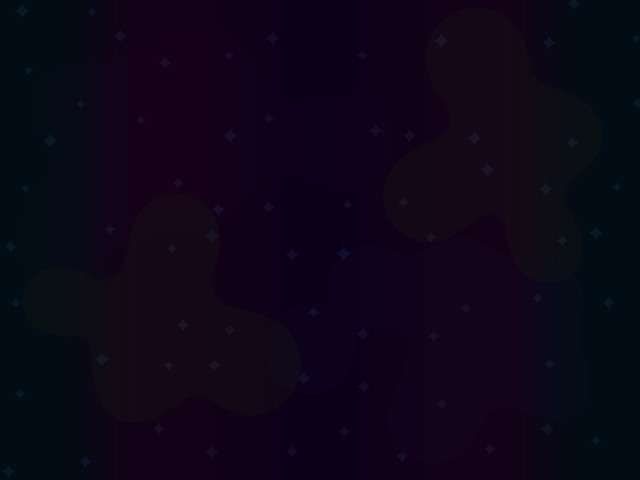
A Shadertoy shader for this background:

```glsl
// Dark violet night backdrop with faint gooey clouds and small four-pointed stars

vec2 hash2(vec2 cell) {
    return fract(sin(vec2(dot(cell, vec2(127.1, 311.7)),
                          dot(cell, vec2(269.5, 183.3)))) * 43758.5453);
}

// Smooth union of two distances
float smin(float a, float b, float k) {
    float h = max(k - abs(a - b), 0.0) / k;
    return min(a, b) - h * h * k * 0.25;
}

float circle(vec2 p, vec3 c) {
    return length(p - c.xy) - c.z;
}

// Gooey cloud: a core and four lobes, each as (x, y, radius)
float cloud(vec2 p, vec3 lobes[5], float k) {
    float d = circle(p, lobes[0]);
    for (int i = 1; i < 5; i++) d = smin(d, circle(p, lobes[i]), k);
    return d;
}

float fill(float d) {
    float edge = 1.0 / iResolution.y;
    return 1.0 - smoothstep(-edge, edge, d);
}

// One star per grid cell, kept away from the cell borders
float stars(vec2 p) {
    vec2 grid = p * 7.4;
    vec2 cell = floor(grid);
    vec2 place = 0.13 + 0.74 * hash2(cell);
    vec2 kind = hash2(cell + 57.0);
    vec2 q = abs(grid - cell - place) / 7.4;
    float radius = mix(0.0105, 0.0165, kind.x);
    float d = pow(pow(q.x, 0.7) + pow(q.y, 0.7), 1.0 / 0.7) - radius;
    return fill(d * 0.6) * step(kind.y, 0.93);
}

void mainImage(out vec4 fragColor, in vec2 fragCoord) {
    vec2 p = (fragCoord - 0.5 * iResolution.xy) / iResolution.y + vec2(0.6667, 0.5);

    // Mirrored gradient: indigo centre, plum flanks, teal sides
    float side = abs(p.x - 0.6667);
    vec3 color = mix(vec3(0.043, 0.0, 0.097), vec3(0.075, 0.007, 0.09), smoothstep(0.0, 0.3, side));
    color = mix(color, vec3(0.008, 0.047, 0.08), smoothstep(0.37, 0.57, side));

    // Violet clouds: upper left and lower right
    float upperLeft = cloud(p, vec3[5](
        vec3(0.37, 0.68, 0.165), vec3(0.41, 0.851, 0.1), vec3(0.142, 0.778, 0.074),
        vec3(0.13, 0.50, 0.094), vec3(0.715, 0.705, 0.105)), 0.18);
    float lowerRight = cloud(p, vec3[5](
        vec3(0.972, 0.288, 0.11), vec3(0.955, 0.418, 0.088), vec3(0.903, 0.128, 0.092),
        vec3(1.155, 0.201, 0.074), vec3(1.137, 0.375, 0.078)), 0.12);
    float arm = smin(circle(p, vec3(0.645, 0.271, 0.094)),
                     circle(p, vec3(0.773, 0.401, 0.09)), 0.05);
    lowerRight = smin(lowerRight, arm, 0.07);
    color += vec3(0.009, 0.0, 0.008) * fill(upperLeft);
    color += vec3(0.003, 0.007, 0.014) * fill(lowerRight);

    // Olive clouds: upper right and lower left
    float upperRight = cloud(p, vec3[5](
        vec3(1.062, 0.685, 0.087), vec3(0.993, 0.878, 0.106), vec3(1.181, 0.72, 0.073),
        vec3(0.894, 0.592, 0.096), vec3(1.142, 0.484, 0.073)), 0.13);
    float lowerLeft = cloud(p, vec3[5](
        vec3(0.325, 0.33, 0.093), vec3(0.366, 0.503, 0.092), vec3(0.118, 0.373, 0.071),
        vec3(0.521, 0.24, 0.106), vec3(0.278, 0.193, 0.073)), 0.13);
    color = mix(color, vec3(0.09, 0.1, 0.07), 0.28 * fill(min(upperRight, lowerLeft)));

    color += vec3(0.02, 0.046, 0.068) * stars(p);
    fragColor = vec4(color, 1.0);
}
```
